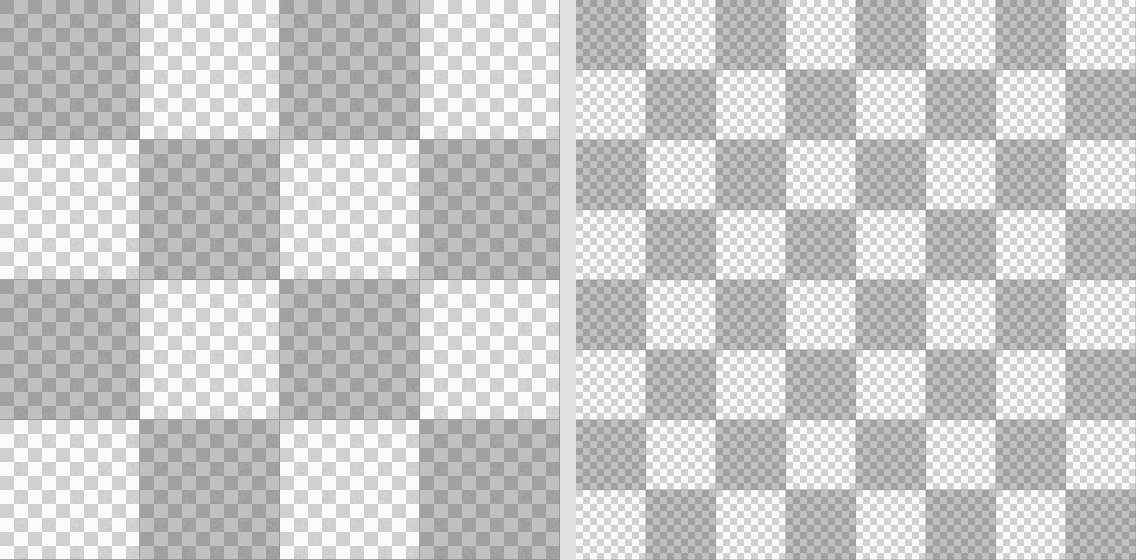
Left, the tile; right, the same tile 2 across and 2 down.
This pattern is drawn by a three.js fragment shader. Its source:

```glsl
// Four by four board of dark and pale panels, each filled with a fine grey checker.
varying vec2 vUv;

const float PI = 3.14159265;
const float PANELS = 4.0;      // panels across and down
const float CELLS = 40.0;      // small squares across and down
const float GRAIN = 384.0;     // grain points across and down
const float SOFTNESS = 0.0009; // half width of a smoothed edge
const float SEAM_OFFSET = 0.0009;

const vec3 PALE_LIGHT = vec3(0.985);
const vec3 PALE_GREY = vec3(0.815);
const vec3 DARK_LIGHT = vec3(0.755);
const vec3 DARK_GREY = vec3(0.63);
const vec3 SEAM = vec3(0.55);

float hash(vec2 p) {
  vec3 q = fract(vec3(p.xyx) * 0.1031);
  q += dot(q, q.yzx + 33.33);
  return fract((q.x + q.y) * q.z);
}

// Value noise that wraps after a whole period.
float wrappedNoise(vec2 p, float period) {
  vec2 i = floor(p);
  vec2 f = fract(p);
  f = f * f * (3.0 - 2.0 * f);
  vec2 a = mod(i, period);
  vec2 b = mod(i + 1.0, period);
  return mix(mix(hash(a), hash(vec2(b.x, a.y)), f.x),
             mix(hash(vec2(a.x, b.y)), hash(b), f.x), f.y);
}

// Smoothed checker: 0 on even squares, 1 on odd squares.
float checker(vec2 uv, float count, float softness) {
  vec2 wave = clamp(sin(PI * count * uv) / (PI * count * softness), -1.0, 1.0);
  return 0.5 - 0.5 * wave.x * wave.y;
}

// Thin lines around every square of a regular grid.
float gridLines(vec2 uv, float count, float inner, float outer) {
  vec2 d = abs(fract(uv * count + 0.5) - 0.5) / count;
  return 1.0 - smoothstep(inner, outer, min(d.x, d.y));
}

void main() {
  float darkPanel = checker(vUv, PANELS, SOFTNESS);
  float greyCell = checker(vUv, CELLS, SOFTNESS);

  // Panel and cell colours
  vec3 pale = mix(PALE_LIGHT, PALE_GREY, greyCell);
  vec3 dark = mix(DARK_LIGHT, DARK_GREY, greyCell);
  vec3 color = mix(pale, dark, darkPanel);

  // Fine grain, stronger on the grey cells of alternate rows
  float evenRow = 1.0 - mod(floor(vUv.y * CELLS), 2.0);
  float grainStrength = mix(0.012, mix(0.016, 0.05, evenRow), greyCell);
  color += (wrappedNoise(vUv * GRAIN, GRAIN) - 0.5) * grainStrength;

  // Hairline seams between panels
  vec2 seamUv = vUv + vec2(SEAM_OFFSET, -SEAM_OFFSET);
  float seam = gridLines(seamUv, PANELS, 0.0003, 0.0017);
  color = mix(color, SEAM, 0.75 * seam);

  gl_FragColor = vec4(clamp(color, 0.0, 1.0), 1.0);
}
```
